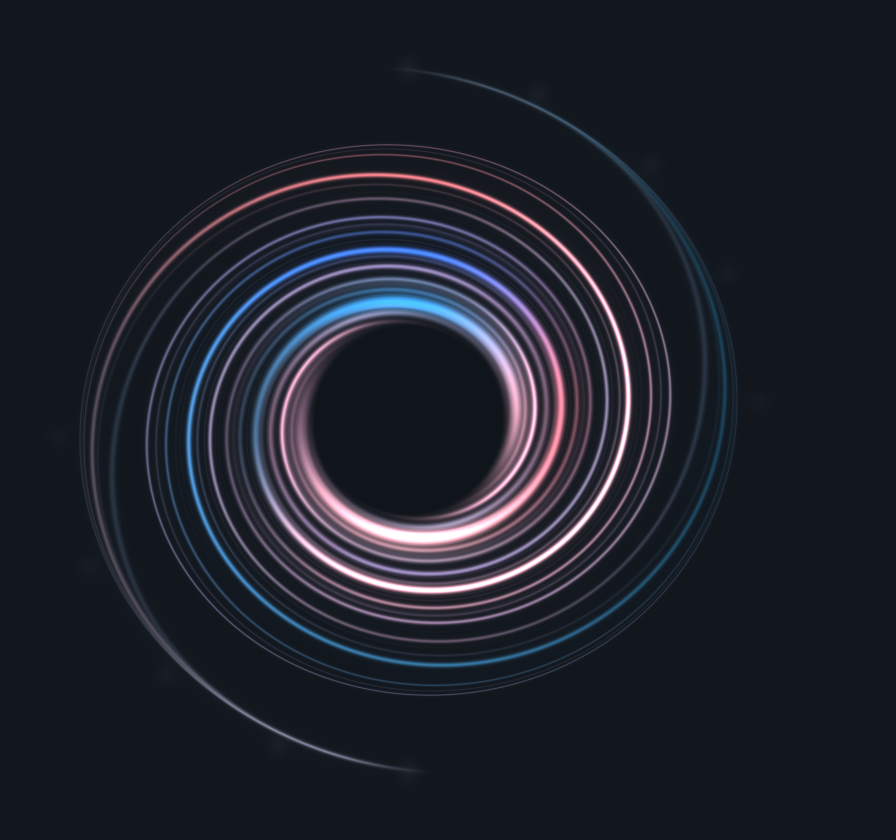
This background is drawn by a WebGL 2 fragment shader. Its source:

```glsl
#version 300 es
precision highp float;

uniform vec2 u_resolution;
out vec4 fragColor;

const float PI = 3.14159265;
const vec2 CENTER = vec2(-0.047, 0.0);
const float OUTER_RADIUS = 0.4167;
const float SHRINK = 0.364;       // log of the radius lost per half turn
const float SIDE_STRETCH = 0.075; // widens the spiral to left and right
const float LINE_WIDTH = 0.0019;
const float FIBRE_COUNT = 22.0;
const float FIBRE_GAIN = 0.09;
const float GLOW_GAIN = 0.07;
const float SMUDGE_GAIN = 0.035;
const vec3 BACKGROUND = vec3(0.071, 0.090, 0.118);
const vec3 HOLE_COLOR = vec3(0.062, 0.082, 0.104);
const vec3 SMUDGE_COLOR = vec3(0.9, 0.95, 1.0);

// Colours along each arm, one per quarter turn from the outer tip inward
const vec3 COOL_ARM[8] = vec3[8](
    vec3(0.04, 0.05, 0.06), vec3(0.03, 0.16, 0.22),
    vec3(0.14, 0.36, 0.50), vec3(0.24, 0.50, 0.74),
    vec3(0.22, 0.45, 0.95), vec3(0.95, 0.48, 0.54),
    vec3(1.50, 1.00, 1.05), vec3(0.62, 0.42, 0.52));
const vec3 WARM_ARM[8] = vec3[8](
    vec3(0.16, 0.16, 0.18), vec3(0.25, 0.20, 0.22),
    vec3(0.88, 0.42, 0.43), vec3(1.35, 0.92, 1.02),
    vec3(1.50, 1.00, 1.08), vec3(0.22, 0.34, 0.46),
    vec3(0.20, 0.64, 0.98), vec3(1.20, 0.82, 0.92));

// Strands: offset between arms, relative width, gain, blend with other arm
const int STRAND_COUNT = 6;
const vec4 STRANDS[STRAND_COUNT] = vec4[STRAND_COUNT](
    vec4(0.0, 1.0, 1.0, 0.0), vec4(0.28, 0.75, 0.60, 0.5),
    vec4(-0.27, 0.6, 0.42, 0.1), vec4(-0.48, 0.6, 0.45, 0.35),
    vec4(0.11, 0.55, 0.20, 0.3), vec4(-0.38, 0.5, 0.15, 0.4));

vec3 armColor(float halfTurns, float warmth) {
    float key = clamp(halfTurns * 2.0, 0.0, 6.999);
    int k = int(key);
    float t = smoothstep(0.0, 1.0, fract(key));
    vec3 cool = mix(COOL_ARM[k], COOL_ARM[k + 1], t);
    vec3 warm = mix(WARM_ARM[k], WARM_ARM[k + 1], t);
    return mix(cool, warm, warmth);
}

float slope(float cell) {
    return fract(sin(mod(cell, FIBRE_COUNT) * 127.1 + 3.7) * 4375.85) * 2.0 - 1.0;
}

// Gradient noise that repeats after FIBRE_COUNT cells
float gradientNoise(float x) {
    float cell = floor(x), f = x - cell;
    float fade = f * f * f * (f * (f * 6.0 - 15.0) + 10.0);
    return mix(slope(cell) * f, slope(cell + 1.0) * (f - 1.0), fade);
}

void main() {
    vec2 p = (gl_FragCoord.xy - 0.5 * u_resolution) / u_resolution.y - CENTER;
    float r = max(length(p), 0.001);

    // Spiral coordinates: depth in half turns, and phase across the arms
    float angle = mod(atan(p.x, p.y), 2.0 * PI);
    float side = sin(angle);
    float depth = (log(OUTER_RADIUS / r) + SIDE_STRETCH * side * side) / SHRINK;
    float phase = depth - angle / PI;
    float spread = smoothstep(0.1, 1.0, depth);
    float innerFade = smoothstep(0.110, 0.139, r);

    vec3 light = vec3(0.0);
    for (int n = 0; n < STRAND_COUNT; n++) {
        vec4 strand = STRANDS[n];
        float across = phase - strand.x * spread;
        float arm = floor(across + 0.5);
        float along = arm + angle / PI;
        float dist = abs(across - arm) * SHRINK * r;
        float thickness = LINE_WIDTH * strand.y * (1.0 + 0.9 * smoothstep(1.0, 3.0, along));
        // The main strand swells as it nears the hole
        if (n == 0) thickness *= 1.0 + 0.6 * smoothstep(2.6, 3.0, along);
        float gain = strand.z * smoothstep(-0.03, 0.08, along);
        if (n == 3) gain *= 1.0 + 1.2 * smoothstep(3.1, 3.5, along);
        float warmth = mix(mod(arm, 2.0), 1.0 - mod(arm, 2.0), strand.w);
        float core = exp(-dist * dist / (2.0 * thickness * thickness));
        float glow = GLOW_GAIN * exp(-dist / (4.0 * thickness));
        light += armColor(along, warmth) * gain * (core + glow);
    }

    // Fine fibres between the strands
    float fibre = max(gradientNoise(fract(phase) * FIBRE_COUNT), 0.0) * 2.0;
    float fibreMask = smoothstep(0.7, 1.6, depth);
    light += armColor(depth, 0.5) * fibre * fibreMask * FIBRE_GAIN;

    // Soft smudges beyond both outer tips
    float smudges = 0.0;
    for (int n = 0; n < 5; n++) {
        float a = float(n) * 0.38;
        vec2 spot = 0.418 * vec2(sin(a), cos(a));
        float d = min(length(p - spot), length(p + spot));
        smudges += exp(-d * d / 0.00016) * (1.0 - 0.13 * float(n));
    }

    vec3 color = mix(HOLE_COLOR, BACKGROUND, smoothstep(0.08, 0.42, r));
    color += light * innerFade + SMUDGE_COLOR * smudges * SMUDGE_GAIN;
    fragColor = vec4(clamp(color, 0.0, 1.0), 1.0);
}
```
